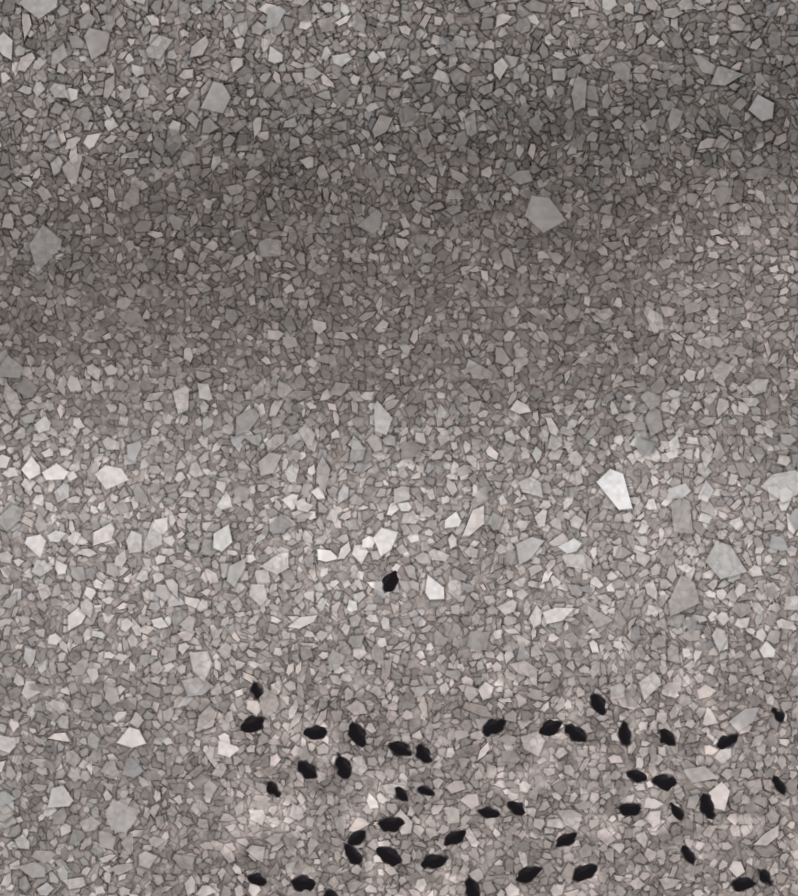
This texture is drawn by a Shadertoy shader. Its source:

```glsl
// Weathered gravel seen from above: angular chips in several sizes over earth,
// shaded by a damp dark band, a pale dry belt and a warm strip with black seeds.
// Each chip is a random convex polygon, laid out on jittered grids.

const float TAU = 6.2832;
const vec3 WARM = vec3(1.055, 0.985, 0.955);
const vec3 COOL = vec3(1.005, 0.995, 0.99);
const vec3 SEED_BLACK = vec3(0.11, 0.10, 0.11);

vec3 hash3(vec2 p) {
    vec3 q = fract(p.xyx * vec3(0.1031, 0.1030, 0.0973));
    q += dot(q, q.yxz + 33.33);
    return fract((q.xxy + q.yzz) * q.zyx);
}

float valueNoise(vec2 p) {
    vec2 i = floor(p), f = fract(p);
    f = f * f * (3.0 - 2.0 * f);
    float low = mix(hash3(i).x, hash3(i + vec2(1, 0)).x, f.x);
    float high = mix(hash3(i + vec2(0, 1)).x, hash3(i + vec2(1, 1)).x, f.x);
    return mix(low, high, f.y);
}

vec2 rotate(vec2 p, float angle) {
    float c = cos(angle), s = sin(angle);
    return vec2(c * p.x + s * p.y, c * p.y - s * p.x);
}

float edgeWidth() {
    return max(1.2 / iResolution.y, 0.0025);
}

// Distance to an irregular five-sided chip
float chipDistance(vec2 p, float radius, vec2 id) {
    float dist = -1.0;
    for (int i = 0; i < 5; i++) {
        vec3 h = hash3(id + float(i) * 17.3);
        float angle = (float(i) + 0.7 * h.x) * TAU / 5.0;
        dist = max(dist, dot(p, vec2(cos(angle), sin(angle))) - radius * (0.65 + 0.5 * h.y));
    }
    return dist;
}

// Pointed lens used for the seeds
float lensDistance(vec2 p, float halfLength, float halfWidth) {
    float r = (halfLength * halfLength + halfWidth * halfWidth) / (2.0 * halfWidth);
    return length(vec2(p.x, abs(p.y) + r - halfWidth)) - r;
}

// Broad brightness of the ground; uv.y runs downwards
float groundLight(vec2 uv) {
    float band = uv.y + 0.15 * (uv.x - 0.5);
    float light = mix(0.545, 0.45, smoothstep(0.02, 0.19, band));
    light = mix(light, 0.51, smoothstep(0.22, 0.42, band));
    light = mix(light, 0.655, smoothstep(0.38, 0.57, uv.y));
    light = mix(light, 0.605, smoothstep(0.64, 0.76, uv.y));
    float paleSide = smoothstep(0.8, 1.0, uv.x) * smoothstep(0.14, 0.25, uv.y);
    light += 0.08 * paleSide * (1.0 - smoothstep(0.35, 0.5, uv.y));
    return light + 0.06 * (valueNoise(uv * 7.0) - 0.5);
}

// Paints one grid of half-buried chips with uneven contact shadows
vec3 layChips(vec3 color, vec2 p, float cells, float density, float light, float warmth, float lift, float shade) {
    vec2 q = p * cells + cells * 0.37;
    vec2 base = floor(q);
    float soft = cells * edgeWidth();
    for (int y = -1; y <= 1; y++)
    for (int x = -1; x <= 1; x++) {
        vec2 id = base + vec2(x, y);
        vec3 place = hash3(id + cells);
        vec3 look = hash3(id + cells * 2.0 + 51.7);
        if (look.z > density) continue;
        vec2 d = rotate(q - id - 0.2 - 0.6 * place.xy, TAU * place.z);
        float stretch = mix(0.8, 1.5, look.y * look.y);
        d *= vec2(1.0 / stretch, stretch);
        float dist = chipDistance(d, mix(0.28, 0.47, fract(look.x * 7.0)), id);
        float depth = shade * mix(0.4, 1.6, fract(look.y * 5.0));
        color *= 1.0 - depth * (1.0 - smoothstep(0.0, 0.08 + soft, dist));
        float facet = 0.05 * d.y + 0.05 * (valueNoise(q * 4.0) - 0.5);
        float tone = light * (mix(0.84, 1.32, look.x) + lift + facet);
        vec3 tint = mix(COOL, WARM, clamp(warmth + 0.6 * (look.y - 0.5), 0.0, 1.0));
        float cover = 1.0 - smoothstep(-0.5 * soft, 0.6 * soft, dist);
        color = mix(color, tone * tint, cover * mix(0.6, 1.0, fract(place.z * 9.0)));
    }
    return color;
}

vec3 paintSeed(vec3 color, vec2 p, float angle, float size) {
    vec2 d = rotate(p, angle);
    float dist = lensDistance(d, 0.0145 * size, 0.0078 * size);
    dist += 0.004 * (valueNoise(d * 170.0 + angle * 40.0) - 0.5);
    float cover = 1.0 - smoothstep(-0.5 * edgeWidth(), edgeWidth(), dist);
    float sheen = 0.08 * smoothstep(0.0, 0.006, d.y) * valueNoise(p * 300.0);
    return mix(color, SEED_BLACK + sheen, cover);
}

// Seeds scattered over the lower part
vec3 scatterSeeds(vec3 color, vec2 p) {
    const float spacing = 0.052;
    vec2 base = floor(p / spacing);
    for (int y = -1; y <= 1; y++)
    for (int x = -1; x <= 1; x++) {
        vec2 id = base + vec2(x, y);
        vec3 h = hash3(id + 211.0), k = hash3(id + 87.0);
        vec2 center = (id + 0.05 + 0.9 * h.xy) * spacing;
        float chance = 0.8 * smoothstep(0.20, 0.28, center.x) * (1.0 - smoothstep(0.16, 0.27, center.y));
        if (h.z > chance) continue;
        color = paintSeed(color, p - center, mix(-1.5, 0.7, k.x), mix(0.5, 1.04, sqrt(k.y)));
    }
    return color;
}

void mainImage(out vec4 fragColor, in vec2 fragCoord) {
    vec2 p = fragCoord / iResolution.y;
    vec2 uv = vec2(fragCoord.x / iResolution.x, 1.0 - p.y);
    float light = groundLight(uv);
    float earthy = smoothstep(0.12, 0.24, uv.y) * (1.0 - smoothstep(0.34, 0.5, uv.y));
    float seedBed = smoothstep(0.68, 0.8, uv.y) * smoothstep(0.1, 0.35, uv.x);
    float warmth = 0.5 + 0.25 * earthy + 0.35 * seedBed;
    float openness = 1.0 - 0.75 * max(earthy, 0.6 * seedBed);
    float shade = mix(0.27, 0.19, smoothstep(0.1, 0.4, uv.y));

    // Earth, then chips from fine to coarse
    vec3 color = light * WARM * (0.72 + 0.35 * valueNoise(p * 150.0));
    color = layChips(color, p, 104.0, 0.95, light, warmth, 0.0, shade);
    color = layChips(color, p, 76.0, 0.75, light, warmth, 0.01, shade);
    color = layChips(color, p, 54.0, 0.38 * openness, light, warmth - 0.1, 0.06, shade);
    color = layChips(color, p, 36.0, 0.14 * openness, light, warmth - 0.2, 0.08, shade);
    color = layChips(color, p, 25.0, 0.03 * openness, light, warmth - 0.3, 0.10, shade);

    // Fine grain and pale dust around the seeds
    color *= 0.96 + 0.11 * valueNoise(p * 210.0);
    color += 0.12 * seedBed * (smoothstep(0.5, 0.9, valueNoise(p * 38.0)) - 0.2) * WARM;
    color = scatterSeeds(color, p);
    color = paintSeed(color, p - vec2(0.435, 0.35), 1.1, 0.95);
    fragColor = vec4(clamp(color, 0.0, 1.0), 1.0);
}
```
